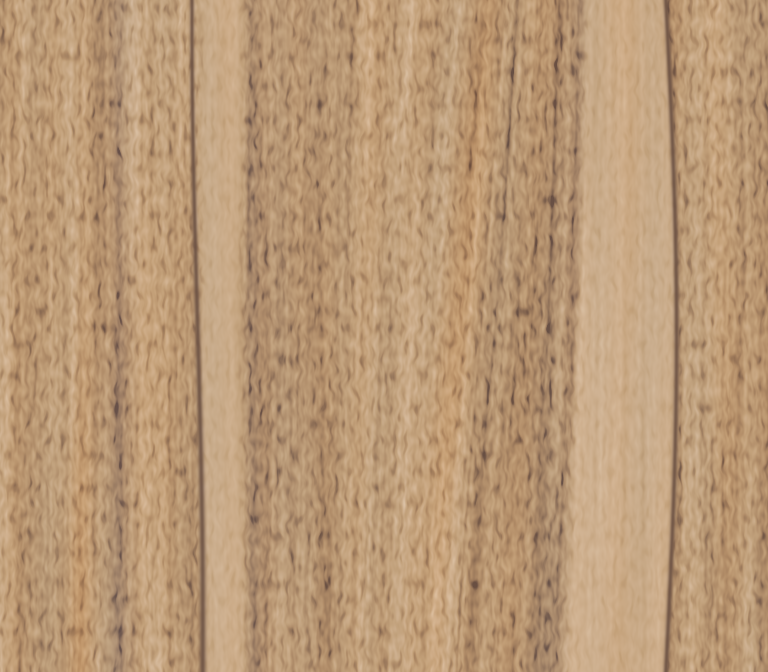
Give the GLSL for this texture, as a Shadertoy shader.

```glsl
// Straight-grained walnut veneer: broad pale and brown bands run up the board,
// crossed by long streaks, two dark growth seams and soft grey shadows.
// Short wavy pore flecks from stretched gradient noise cover the darker bands.

const vec3 SEAM_DARK = vec3(0.41, 0.31, 0.26);
const vec3 BROWN     = vec3(0.59, 0.46, 0.35);
const vec3 TAN       = vec3(0.69, 0.55, 0.41);
const vec3 HONEY     = vec3(0.76, 0.63, 0.48);
const vec3 PALE      = vec3(0.81, 0.69, 0.56);
const vec3 HIGHLIGHT = vec3(0.86, 0.76, 0.65);

vec2 gradientAt(vec2 cell) {
    vec3 h = fract(cell.xyx * vec3(0.1031, 0.1030, 0.0973));
    h += dot(h, h.yzx + 33.33);
    float angle = 6.2832 * fract((h.x + h.y) * h.z);
    return vec2(cos(angle), sin(angle));
}

float gradientNoise(vec2 p) {
    vec2 i = floor(p), f = fract(p);
    vec2 w = f * f * f * (f * (f * 6.0 - 15.0) + 10.0);
    vec2 e = vec2(1.0, 0.0);
    float low  = mix(dot(gradientAt(i), f), dot(gradientAt(i + e), f - e), w.x);
    float high = mix(dot(gradientAt(i + e.yx), f - e.yx),
                     dot(gradientAt(i + 1.0), f - 1.0), w.x);
    return mix(low, high, w.y);
}

float bell(float d, float width) {
    return exp(-d * d / (width * width));
}

float band(float x, float left, float right, float soft) {
    return smoothstep(left - soft, left + soft, x)
         - smoothstep(right - soft, right + soft, x);
}

// Shadow with a crisp edge at d = 0 that fades out towards positive d
float shadow(float d, float edge, float fade) {
    return smoothstep(-edge, edge, d) * exp(-max(d, 0.0) / fade);
}

vec3 woodColor(float tone) {
    float t = tone * 4.0;
    vec3 c = mix(SEAM_DARK, BROWN, clamp(t, 0.0, 1.0));
    c = mix(c, TAN, clamp(t - 1.0, 0.0, 1.0));
    c = mix(c, HONEY, clamp(t - 2.0, 0.0, 1.0));
    c = mix(c, PALE, clamp(t - 3.0, 0.0, 1.0));
    return mix(c, HIGHLIGHT, clamp(t - 4.0, 0.0, 1.0));
}

// Broad brightness of the board across its width
float bandTone(float x, float calm) {
    float tone = 0.68;
    tone += 0.10 * band(x, 0.170, 0.255, 0.012);
    tone -= 0.06 * band(x, 0.320, 0.430, 0.020);
    tone += 0.05 * band(x, 0.450, 0.580, 0.030);
    tone -= 0.07 * band(x, 0.620, 0.752, 0.020);
    return mix(tone, 0.92, calm);
}

float streaks(float x, float y) {
    return 0.20 * gradientNoise(vec2(x * 26.0, y * 0.7 + 3.3))
         + 0.22 * gradientNoise(vec2(x * 68.0 + 9.0, y * 1.1 + 0.4))
         + 0.19 * gradientNoise(vec2(x * 165.0, y * 2.6 + 7.2));
}

// Thin leaning lines that come and go along the grain
float fineLines(float x, float y) {
    float sum = 0.0;
    for (int i = 0; i < 6; i++) {
        float k = float(i);
        float wander = 0.006 * gradientNoise(vec2(k * 3.7, y * 2.0 + k));
        float center = 0.625 + 0.022 * k + 0.005 * sin(k * 4.1) + wander;
        float strength = 0.6 + 0.9 * gradientNoise(vec2(k * 5.3 + 0.5, y * 3.0));
        sum += strength * bell(x - center, 0.0022);
    }
    return sum;
}

float flecks(vec2 p) {
    p.x += 0.005 * gradientNoise(p * vec2(38.0, 48.0));
    float coarse = gradientNoise(p * vec2(125.0, 42.0));
    float fine = gradientNoise(p * vec2(210.0, 75.0) + 17.0);
    return 0.42 * coarse + 0.28 * fine - 0.22 * smoothstep(0.12, 0.5, -coarse);
}

void mainImage(out vec4 fragColor, in vec2 fragCoord) {
    vec2 uv = fragCoord / iResolution.xy;
    vec2 p = fragCoord / iResolution.y;

    // Grain coordinate: leans in the middle, wanders slightly everywhere
    float wander = 0.004 * gradientNoise(vec2(uv.x * 5.0, uv.y * 2.2));
    float x = uv.x + wander - 0.065 * bell(uv.x - 0.63, 0.13) * (uv.y - 0.5);
    float seamLeft = uv.x - (0.264 - 0.014 * smoothstep(0.1, 0.95, uv.y));
    float seamRight = uv.x - (0.867 + 0.014 * sin(3.1416 * uv.y));
    float calm = band(x, 0.262, 0.316, 0.008)
               + smoothstep(0.742, 0.764, x) * smoothstep(0.004, -0.004, seamRight);

    // Grey-brown shadows beside the bands
    float grey = 0.9 * shadow(0.160 - x, 0.010, 0.018)
               + 0.5 * band(x, 0.150, 0.178, 0.008)
               + 0.8 * shadow(x - 0.322, 0.008, 0.050)
               + 0.9 * shadow(0.752 - x, 0.007, 0.028);
    grey *= 0.85 + 0.6 * gradientNoise(vec2(x * 14.0, uv.y * 3.0));

    // Brightness from bands, streaks and pores
    float tone = bandTone(x, calm);
    tone += streaks(x, uv.y) * mix(1.15, 0.65, calm);
    tone += flecks(p) * mix(0.85, 0.33, calm);
    tone -= 0.19 * grey + 0.27 * fineLines(x, uv.y);
    tone -= 0.16 * smoothstep(0.975, 1.0, uv.x);

    // Dark seams with a one-sided brown halo
    tone -= 0.28 * shadow(-seamLeft, 0.003, 0.012) * mix(1.0, 0.6, uv.y);
    tone -= 0.25 * shadow(seamRight, 0.003, 0.010);
    float seams = bell(seamLeft, mix(0.0042, 0.0028, uv.y)) + bell(seamRight, 0.0033);

    // Tint: orange streaks and greyed shadows
    vec3 color = woodColor(tone);
    float warmth = gradientNoise(vec2(x * 24.0 + 4.0, uv.y * 1.3))
                 + 0.8 * bell(x - 0.108, 0.014) + 0.5 * bell(x - 0.595, 0.025);
    color += warmth * vec3(0.020, -0.004, -0.024);
    color += clamp(grey, 0.0, 1.0) * vec3(-0.008, 0.006, 0.030);
    color = mix(color, SEAM_DARK, 0.85 * clamp(seams, 0.0, 1.0));
    fragColor = vec4(color, 1.0);
}
```
